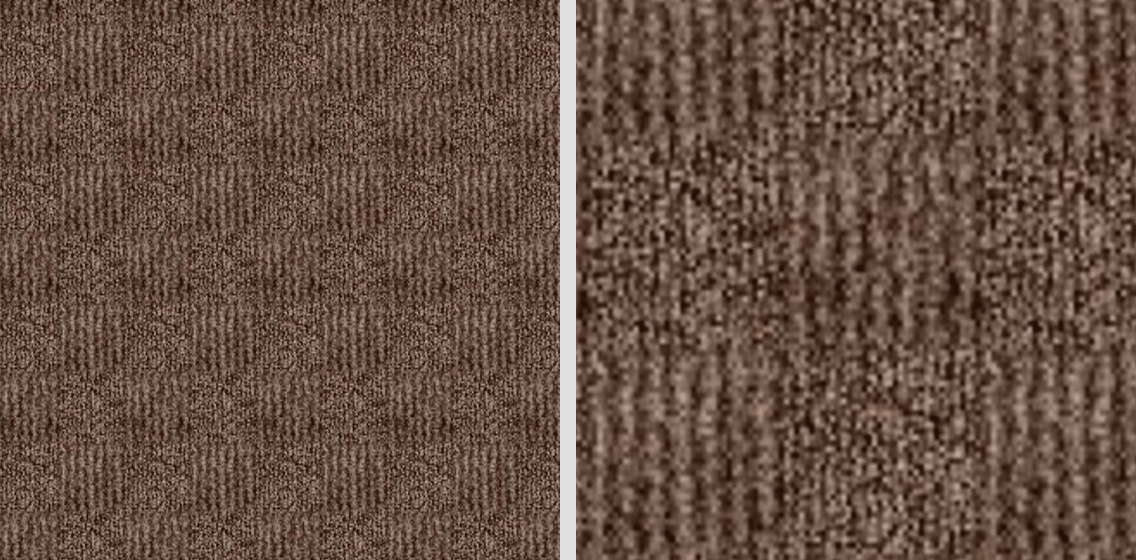
Left: the whole. Right: its middle third, enlarged.
This texture is drawn by a WebGL 2 fragment shader. Its source:

```glsl
#version 300 es
precision highp float;

#define REPEATS vec2(4.267, 4.0)   // repeats across and down
#define ORIGIN vec2(0.104, 0.960)  // corner of one ribbed cell
#define RIBS 14.0                  // rib pitches per repeat
#define STITCHES 26.0              // stitch rows per repeat
#define RIB_DEPTH 0.10
#define KNIT_DEPTH 0.075
#define GRAIN 0.50
#define SHADING 0.10               // top to bottom of a ribbed cell
#define BASE_COLOR vec3(0.391, 0.306, 0.255)
#define DARKEST vec3(0.13, 0.06, 0.03)
#define LIGHTEST vec3(0.78, 0.70, 0.64)

uniform vec2 u_resolution;
out vec4 fragColor;

const float TAU = 6.28318;

float hash(vec2 p) {
  vec3 q = fract(vec3(p.xyx) * 0.1031);
  q += dot(q, q.yzx + 33.33);
  return fract((q.x + q.y) * q.z);
}

// Value noise centred on zero, wrapping every "count" lattice cells.
float noise(vec2 p, vec2 count, float seed) {
  p *= count;
  vec2 i = floor(p);
  vec2 f = p - i;
  f = f * f * (3.0 - 2.0 * f);
  vec2 a = mod(i, count) + seed;
  vec2 b = mod(i + 1.0, count) + seed;
  float low = mix(hash(a), hash(vec2(b.x, a.y)), f.x);
  float high = mix(hash(vec2(a.x, b.y)), hash(b), f.x);
  return mix(low, high, f.y) - 0.5;
}

// One for ribbed cells, zero for plain cells, with a slightly ragged edge.
float ribbedMask(vec2 tile) {
  vec2 ragged = vec2(noise(tile, vec2(28.0, 32.0), 7.0),
                     noise(tile, vec2(28.0, 32.0), 19.0)) * 0.02;
  vec2 wave = sin(TAU * (tile + ragged));
  return smoothstep(-0.15, 0.15, -wave.x * wave.y);
}

// Wide wavy cords with loops along each crest.
float ribbedKnit(vec2 tile) {
  float sway = noise(tile, vec2(RIBS, STITCHES), 31.0) * 0.38;
  float phase = tile.x * RIBS + sway;
  float cord = -cos(TAU * phase);
  float stagger = hash(vec2(mod(floor(phase), RIBS), 53.0));
  float loops = cos(TAU * (tile.y * STITCHES + stagger + 0.15 * cord));
  float blotch = noise(tile, vec2(14.0, 18.0), 61.0);
  float height = fract(tile.y * 2.0);
  float fade = smoothstep(0.0, 0.12, height) * (1.0 - smoothstep(0.88, 1.0, height));
  return RIB_DEPTH * cord + 0.035 * loops * (0.5 + 0.5 * cord)
       + 0.06 * blotch + SHADING * (height - 0.5) * fade;
}

// Narrow columns of small stitches, alternately offset by half a stitch.
float plainKnit(vec2 tile) {
  float sway = noise(tile, vec2(28.0, 36.0), 83.0) * 0.35;
  float column = tile.x * RIBS * 2.0 + sway;
  float stagger = 0.5 * mod(floor(column), 2.0);
  float crest = -cos(TAU * column);
  float stitch = cos(TAU * (tile.y * STITCHES * 1.5 + stagger + sway));
  return KNIT_DEPTH * (crest + 0.7 * stitch * (0.5 + 0.5 * crest));
}

void main() {
  vec2 uv = gl_FragCoord.xy / u_resolution;
  vec2 tile = (uv - ORIGIN) * REPEATS;
  float ribbed = ribbedMask(tile);
  float tone = mix(plainKnit(tile), ribbedKnit(tile), ribbed);

  // Yarn grain shared by every repeat, finer on the plain cells.
  float coarse = noise(tile, vec2(46.0, 42.0), 101.0);
  float fine = noise(tile, vec2(76.0, 70.0), 137.0);
  tone += GRAIN * mix(0.1 * coarse + 0.9 * fine, 0.25 * coarse + 0.6 * fine, ribbed);

  // Faint wear that differs from one repeat to the next.
  tone += 0.04 * noise(uv, vec2(250.0), 211.0);
  tone += 0.015 * noise(uv, vec2(17.0), 173.0);
  float warmth = smoothstep(0.25, 0.5, noise(uv, vec2(45.0), 251.0));

  vec3 color = BASE_COLOR + tone + warmth * vec3(0.018, -0.008, -0.01);
  fragColor = vec4(clamp(color, DARKEST, LIGHTEST), 1.0);
}
```
